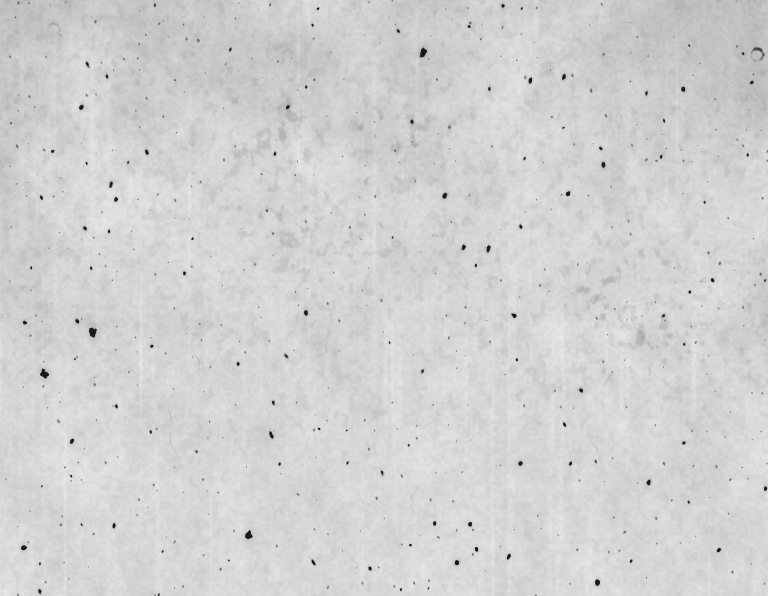
Write a Shadertoy shader that draws this texture.

```glsl
// Pale weathered concrete: cloudy grey tone, darker upper corners and flecked
// stains, thin vertical streaks, fine grain, hairline cracks and black pores.
// Pores are jittered cellular points in three sizes; tone is layered noise.

const float BASE_TONE = 0.850;
const float PORE_TONE = 0.10;
const float CLOUD_AMOUNT = 0.07;
const float MOTTLE_AMOUNT = 0.07;
const float GRAIN_AMOUNT = 0.038;
const float TOP_SHADE = 0.082;
const float STAIN_AMOUNT = 0.035;
const float FLECK_AMOUNT = 0.10;
const float STREAK_AMOUNT = 0.028;
const float CRACK_AMOUNT = 0.09;
const int CRACK_COUNT = 6;
const vec2 STAIN_UPPER = vec2(0.58, 0.72);
const vec2 STAIN_LOWER = vec2(1.04, 0.46);

float hash(vec2 p) {
    vec3 q = fract(vec3(p.xyx) * 0.1031);
    q += dot(q, q.yzx + 33.33);
    return fract((q.x + q.y) * q.z);
}

float noise(vec2 p) {
    vec2 i = floor(p), f = fract(p);
    f = f * f * (3.0 - 2.0 * f);
    return mix(mix(hash(i), hash(i + vec2(1, 0)), f.x),
               mix(hash(i + vec2(0, 1)), hash(i + vec2(1, 1)), f.x), f.y);
}

float fbm(vec2 p) {
    float sum = 0.0, amp = 0.5;
    for (int i = 0; i < 5; i++) {
        sum += amp * noise(p);
        p = mat2(1.6, 1.2, -1.2, 1.6) * p + 17.3;
        amp *= 0.5;
    }
    return sum;
}

// One pore per chosen cell: x is the dark core, y the soft halo around it.
vec2 pores(vec2 p, float cells, float share, float rMin, float rMax, float px) {
    vec2 g = p * cells + cells * 3.7;
    vec2 id = floor(g);
    if (hash(id + 5.0) > share) return vec2(0.0);
    vec2 centre = 0.12 + 0.76 * vec2(hash(id + 31.0), hash(id + 67.0));
    vec2 d = (fract(g) - centre) / cells;
    float size = hash(id + 91.0);
    float r = mix(rMin, rMax, size * size);
    d.x += 0.7 * d.y * (hash(id + 13.0) - 0.5);
    d.y /= 1.0 + 0.7 * hash(id + 47.0);
    float dist = length(d) - r * (0.6 + 0.8 * noise(p * 210.0));
    float core = 1.0 - smoothstep(-0.6 * px, 0.7 * px, dist);
    return vec2(core, 1.0 - smoothstep(0.0, 1.8 * r, dist));
}

float stainPatch(vec2 p, vec2 centre, vec2 size) {
    vec2 d = (p - centre) / size;
    return exp(-dot(d, d));
}

float streaks(vec2 p) {
    float lines = smoothstep(0.72, 0.95, noise(vec2(p.x * 110.0, p.y * 2.6)));
    float fine = noise(vec2(p.x * 170.0, p.y * 6.0 + 40.0));
    return lines * (0.3 + 0.7 * fine) + 0.3 * (fine - 0.5);
}

float cracks(vec2 p, float aspect, float px) {
    float sum = 0.0;
    for (int i = 0; i < CRACK_COUNT; i++) {
        float k = float(i) + 1.0;
        vec2 mid = vec2(hash(vec2(k, 3.0)) * aspect, 0.08 + 0.4 * hash(vec2(k, 8.0)));
        float reach = 0.03 + 0.06 * hash(vec2(k, 14.0));
        vec2 d = p - mid;
        d.x += 0.5 * (hash(vec2(k, 21.0)) - 0.5) * d.y;
        d.x += 0.05 * (fbm(vec2(p.y * 26.0, k * 9.0)) - 0.5);
        float line = 1.0 - smoothstep(0.0, 0.0005 + px, abs(d.x));
        sum += line * (1.0 - smoothstep(0.3 * reach, reach, abs(d.y)));
    }
    return min(sum, 1.0) * noise(p * 60.0);
}

// Small round formwork mark, darker on one side of its rim.
float tieMark(vec2 p, float px) {
    float rim = abs(length(p) - 0.010) - 0.001 - 0.003 * (noise(p * 200.0 + 50.0) - 0.4);
    float shade = 0.2 + 0.8 * smoothstep(-0.012, 0.012, p.x + p.y);
    return (1.0 - smoothstep(-px, 1.5 * px, rim)) * shade;
}

void mainImage(out vec4 fragColor, in vec2 fragCoord) {
    float px = 1.0 / iResolution.y;
    float aspect = iResolution.x * px;
    vec2 p = fragCoord * px;
    float side = abs(2.0 * p.x / aspect - 1.0);

    // Broad clouds, mottling, grain and streaks
    float cloud = fbm(p * vec2(7.0, 4.5)) - 0.48;
    float mottle = fbm(p * vec2(30.0, 22.0) + 9.0) - 0.48;
    float tone = BASE_TONE - CLOUD_AMOUNT * cloud - MOTTLE_AMOUNT * mottle;
    tone += GRAIN_AMOUNT * (noise(p * 210.0) + 0.6 * noise(p * 110.0 + 7.0) - 0.8);
    tone += STREAK_AMOUNT * streaks(p);

    // Dark upper corners, then stains broken into fine flecks
    float top = smoothstep(0.7, 1.3, p.y + 0.32 * side * side + 0.6 * cloud);
    tone -= TOP_SHADE * top;
    float stain = stainPatch(p, STAIN_UPPER, vec2(0.2, 0.14))
                + stainPatch(p, STAIN_LOWER, vec2(0.19, 0.13));
    stain *= smoothstep(-0.14, 0.16, fbm(p * 14.0 + 4.0) - 0.48);
    float fleck = smoothstep(0.50, 0.74, fbm(p * vec2(78.0, 66.0) + 3.0));
    float band = smoothstep(0.15, 0.5, p.y);
    tone -= STAIN_AMOUNT * stain + FLECK_AMOUNT * fleck * (stain + 0.2 + 0.2 * band);

    // Cracks and formwork marks
    tone -= CRACK_AMOUNT * cracks(p, aspect, px);
    tone -= 0.12 * tieMark(p - vec2(0.09, 0.95), px);
    tone -= 0.50 * tieMark(p - vec2(aspect - 0.018, 0.908), px);

    // Pores: few large, many medium, scattered pinholes
    vec2 large = pores(p, 6.0, 0.28, 0.0028, 0.0062, px);
    vec2 medium = pores(p, 15.0, 0.36, 0.0013, 0.0034, px);
    vec2 tiny = pores(p, 34.0, 0.32, 0.0005, 0.0016, px);
    tone -= 0.06 * max(large.y, max(medium.y, tiny.y));
    tone = mix(tone, PORE_TONE, max(max(large.x, medium.x), 0.5 * tiny.x));

    fragColor = vec4(vec3(clamp(tone, 0.0, 1.0)), 1.0);
}
```
